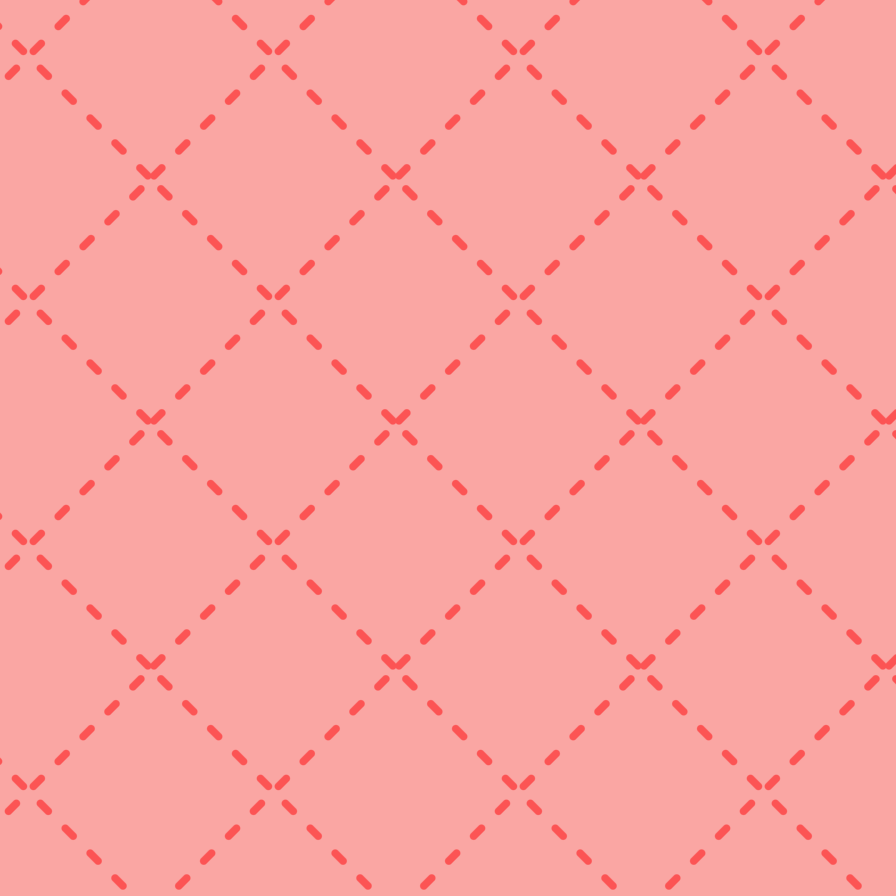
This pattern is drawn by a WebGL 2 fragment shader. Its source:

```glsl
#version 300 es
precision highp float;
// Diagonal lattice of round-ended coral dashes on a pale pink ground.

#define REPEATS 3.657              // tiles across and down the canvas
#define ANCHOR vec2(0.1684, 0.8004) // a lattice crossing, in canvas units
#define DASHES 10                  // dashes per line in one tile
#define FIRST_DASH 0.0571          // first dash below the crossing, in tiles
#define DASH_PITCH 0.1016          // step between dashes, in tiles
#define HALF_DASH 0.016            // half dash extent along each axis
#define DASH_RADIUS 0.0155         // half the line width
#define GROUND vec3(0.98, 0.65, 0.64)
#define CORAL vec3(0.99, 0.33, 0.33)

uniform vec2 u_resolution;
out vec4 fragColor;

// Distance to a segment centred on the origin, running from -h to h
float segmentDistance(vec2 p, vec2 h) {
    float along = clamp(dot(p, h) / dot(h, h), -1.0, 1.0);
    return length(p - along * h);
}

// Distance to the nearest dash; both diagonals mirror each other
float latticeDistance(vec2 p) {
    float nearest = 1.0;
    for (int i = 0; i < DASHES; i++) {
        float offset = FIRST_DASH + DASH_PITCH * float(i);
        for (float side = -1.0; side <= 1.0; side += 2.0) {
            vec2 slope = vec2(side, 1.0);
            vec2 local = p - offset * slope;
            local -= round(local); // wrap to the nearest tile
            nearest = min(nearest, segmentDistance(local, HALF_DASH * slope));
        }
    }
    return nearest - DASH_RADIUS;
}

void main() {
    // Tile coordinates, with y running downwards from the crossing
    vec2 uv = gl_FragCoord.xy / u_resolution;
    vec2 tile = (uv - ANCHOR) * vec2(REPEATS, -REPEATS);

    // Soft-edged dashes over the ground
    float soft = 0.8 * REPEATS / min(u_resolution.x, u_resolution.y);
    float ink = 1.0 - smoothstep(-soft, soft, latticeDistance(tile));
    fragColor = vec4(mix(GROUND, CORAL, ink), 1.0);
}
```
